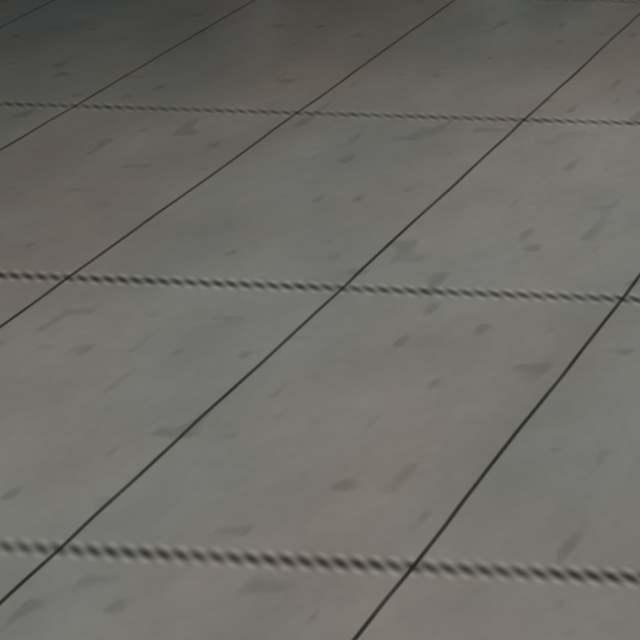
Give the GLSL for this texture, as a Shadertoy shader.

```glsl
// Dim stone floor tiles in perspective, with thin diagonal joints and twisted cross joints.

float hash(vec2 p) {
    return fract(sin(dot(p, vec2(127.1, 311.7))) * 43758.5453);
}

float noise(vec2 p) {
    vec2 i = floor(p), f = fract(p);
    f = f * f * (3.0 - 2.0 * f);
    return mix(mix(hash(i), hash(i + vec2(1, 0)), f.x),
               mix(hash(i + vec2(0, 1)), hash(i + vec2(1, 1)), f.x), f.y);
}

float fbm(vec2 p) {
    float sum = 0.0, amp = 0.5;
    for (int i = 0; i < 4; i++) {
        sum += amp * noise(p);
        p = p * 2.03 + 17.3;
        amp *= 0.5;
    }
    return sum;
}

float bump(float x, float width) {
    return exp(-x * x / (width * width));
}

// Canvas position to floor position, one unit per tile; y grows toward the viewer
vec2 floorPosition(vec2 p) {
    mat3 projection = mat3(0.4258, -0.0231, -0.012,
                           -0.4622, -0.4382, -0.2155,
                           0.5339, 0.5495, 1.0);
    vec3 q = inverse(projection) * vec3(p, 1.0);
    return q.xy / q.z;
}

// Light falls off toward the far left corner and along the far wall
vec3 stone(vec2 p, vec2 tile) {
    float depth = 1.0 - p.y;
    float light = smoothstep(-0.15, 0.75, depth + 0.4 * p.x);
    vec3 color = mix(vec3(0.28, 0.275, 0.255), vec3(0.472, 0.463, 0.44), light);
    color *= mix(0.83, 1.0, smoothstep(0.0, 0.2, depth));

    // Soft reflections near the far wall
    float glow = bump(p.x - 0.41, 0.04) + bump(p.x - 0.78, 0.05);
    color += 0.03 * glow * bump(depth - 0.03, 0.07);

    // Warm and cool patches, mottling, grain and faint smudges
    float tint = fbm(tile * 1.7 + 4.0) - 0.47;
    color += vec3(0.05, 0.0, -0.03) * tint;
    color *= 1.0 + 0.14 * (fbm(tile * 4.0 + 31.0) - 0.47);
    color *= 1.0 + 0.05 * (fbm(tile * 38.0) - 0.47);
    color *= 1.0 - 0.10 * smoothstep(0.82, 0.98, noise(tile * 13.0 + 8.0));
    color *= 0.99 + 0.02 * hash(floor(tile));
    return color;
}

void mainImage(out vec4 fragColor, in vec2 fragCoord) {
    vec2 p = fragCoord / iResolution.xy;
    vec2 tile = floorPosition(p);
    vec2 blur = fwidth(tile);
    vec2 gap = tile - round(tile);
    vec3 color = stone(p, tile);
    float near = smoothstep(-2.2, 0.3, tile.y);

    // Cross joints: slanted dark twists between pale rims
    float twist = cos(6.28318 * 20.0 * (tile.x - 1.8 * gap.y));
    float wear = 0.8 + 0.4 * noise(tile * vec2(7.0, 1.0));
    float groove = bump(gap.y, 0.0145) * (0.31 + 0.18 * twist);
    float rim = bump(abs(gap.y) - 0.021, 0.009) * (0.5 - 0.5 * twist);
    color *= 1.0 + mix(0.35, 1.0, near) * wear * (0.13 * rim - groove);

    // Diagonal joints: narrow dark lines with a slight wobble and uneven depth
    float wobble = 0.006 * (noise(vec2(round(tile.x) * 9.0, tile.y * 9.0)) - 0.5);
    float halfWidth = 0.0065;
    float soft = 0.003 + 0.6 * blur.x;
    float joint = 1.0 - smoothstep(halfWidth - soft, halfWidth + soft, abs(gap.x + wobble));
    float strength = mix(0.5, 0.68, near) * (0.85 + 0.25 * noise(tile * 11.0));
    color = mix(color, vec3(0.13, 0.125, 0.105), joint * strength * 1.2);

    fragColor = vec4(color, 1.0);
}
```
